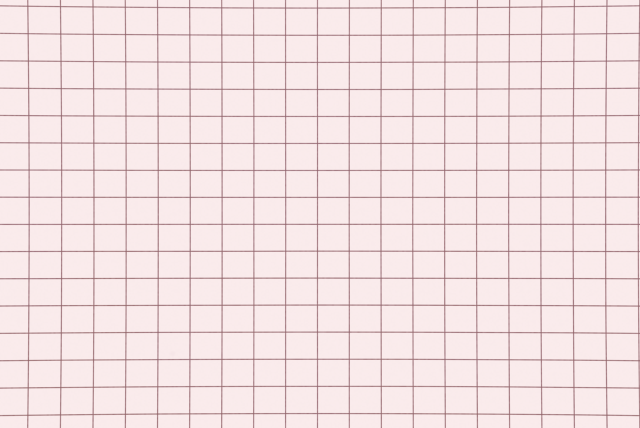
A Shadertoy shader for this pattern:

```glsl
float hash(vec2 p) {
    return fract(sin(dot(p, vec2(127.1, 311.7))) * 43758.5453);
}

float noise(vec2 p) {
    vec2 cell = floor(p), f = fract(p);
    f = f * f * (3.0 - 2.0 * f);
    float low = mix(hash(cell), hash(cell + vec2(1.0, 0.0)), f.x);
    float high = mix(hash(cell + vec2(0.0, 1.0)), hash(cell + vec2(1.0, 1.0)), f.x);
    return mix(low, high, f.y);
}

// Pulls points inward with radius, so the ruling spreads towards the corners
vec2 bendLens(vec2 p, float amount) {
    return p * (1.0 - amount * dot(p, p));
}

// Ink of a soft stroke averaged over one pixel; its total never depends on alignment
float softStroke(float d, float inkWidth, float reach, float pixel) {
    float before = smoothstep(-reach, reach, d - 0.5 * pixel);
    float after = smoothstep(-reach, reach, d + 0.5 * pixel);
    return (after - before) * inkWidth / pixel;
}

// Evenly spaced lines across one axis, with a fine printed grain along them
float ruledLines(float across, float along, float spacing, float inkWidth, float seed, float pixel) {
    float index = floor(across / spacing + 0.5);
    float weight = mix(0.98, 1.02, hash(vec2(index, seed)));
    float wobble = (noise(vec2(along * 5.0, index * 7.0 + seed)) - 0.5) * 0.0003;
    float grain = mix(0.92, 1.08, noise(vec2(along * 220.0, index * 3.0 + seed)));
    float d = across - index * spacing + wobble;
    return softStroke(d, inkWidth * weight * grain, 0.0018, pixel);
}

// Even pale card with very fine fibre and one faint smudge
vec3 paperColor(vec2 p) {
    vec3 paper = vec3(0.979, 0.921, 0.923);
    paper += (noise(p * 300.0 + 90.0) - 0.5) * 0.006;
    float smudge = 1.0 - smoothstep(0.002, 0.010, length(p - vec2(-0.345, -0.326)));
    return paper - smudge * vec3(0.014, 0.018, 0.014);
}

void mainImage(out vec4 fragColor, in vec2 fragCoord) {
    float pixel = 1.0 / iResolution.y;
    vec2 p = (fragCoord - 0.5 * iResolution.xy) * pixel;

    // Grid with wider columns than rows
    vec2 spacing = vec2(0.0742, 0.0629);
    vec2 gridOrigin = vec2(-0.0059, -0.0240);
    vec2 g = bendLens(p, 0.0186) - gridOrigin;
    float columns = ruledLines(g.x, g.y, spacing.x, 0.0021, 11.0, pixel);
    float rows = ruledLines(g.y, g.x, spacing.y, 0.0021, 47.0, pixel);

    // Ink drifts slightly between plum and brown
    vec3 plum = vec3(0.56, 0.38, 0.42);
    vec3 brown = vec3(0.56, 0.38, 0.39);
    float drift = noise(p * 6.0 + 50.0);
    vec3 columnInk = mix(plum, brown, 0.7 * drift);
    vec3 rowInk = mix(plum, brown, clamp(drift - 0.4 * p.y, 0.0, 1.0));

    vec3 color = paperColor(p);
    color = mix(color, columnInk, clamp(columns, 0.0, 1.0));
    color = mix(color, rowInk, clamp(rows, 0.0, 1.0));
    fragColor = vec4(color, 1.0);
}
```
